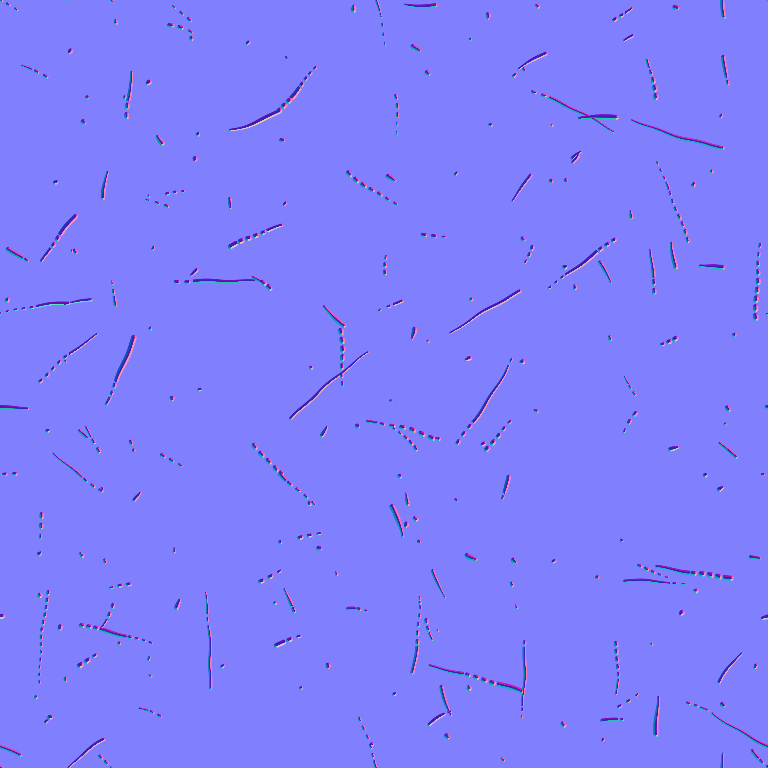
Give the GLSL for this texture map, as a Shadertoy shader.

```glsl
const float LONG_CELLS = 9.0;
const float SHORT_CELLS = 12.0;
const float SPECK_CELLS = 15.0;
const float LONG_DENSITY = 0.82;
const float SHORT_DENSITY = 0.66;
const float SPECK_DENSITY = 0.30;
const float CLUSTERING = 0.30;
const vec2 LONG_HALF = vec2(0.015, 0.068);    // half length ranges
const vec2 SHORT_HALF = vec2(0.001, 0.022);
const vec2 SPECK_HALF = vec2(0.0, 0.002);
const vec2 RIDGE_RADIUS = vec2(0.0021, 0.0037);
const float TAPER = 0.6;
const vec2 DASH_PITCH = vec2(0.0090, 0.0140);
const float SOLID_SHARE = 0.5;                // dashes that join their neighbours
const float BEND = 0.09;
const float WOBBLE = 0.0008;
const vec2 CREST_LEAN = vec2(-0.55, 0.75);    // the crest tips up and left
const vec2 CREST_WIDTH = vec2(0.12, 0.42);
const float UPPER_LEFT_SLOPE = 1.1;
const float UPPER_RIGHT_SLOPE = 0.35;
const float LOWER_SLOPE = 0.35;
const float TILT = 0.92;
const float TAU = 6.2831853;

vec4 hash4(vec2 cell, float seed) {
    vec4 q = fract(vec4(cell.xyx, cell.y + seed) * vec4(0.1031, 0.1030, 0.0973, 0.1099) + seed * 0.137);
    q += dot(q, q.wzxy + 33.33);
    return fract((q.xxyz + q.yzzw) * q.zywx);
}

// Wrapping layered sines that crowd the scratches in some areas
float crowding(vec2 p) {
    vec2 a = p * TAU;
    return 0.6 * sin(a.x * 2.0 + 1.3 * sin(a.y) + 0.7) + 0.4 * sin(a.y * 3.0 - a.x + 2.1);
}

// Offset from the nearest dash of a bent scratch (xy) and its radius (z)
vec3 scratch(vec2 p, float halfLength, vec4 shape, vec4 dash) {
    float angle = shape.x * TAU;
    vec2 along = vec2(cos(angle), sin(angle));
    vec2 across = vec2(-along.y, along.x);
    float s = dot(p, along);
    float v = dot(p, across);

    float t = s / max(halfLength, 0.002);
    v -= (shape.y - 0.5) * 2.0 * BEND * halfLength * (t * t - 0.5);
    v -= WOBBLE * sin(s * 110.0 + shape.z * TAU) * smoothstep(0.0, 0.03, halfLength);

    // Repeat beads along the scratch, some fused into solid runs
    float pitch = mix(DASH_PITCH.x, DASH_PITCH.y, dash.x);
    float last = floor(halfLength / pitch);
    float index = clamp(round(s / pitch), -last, last);
    float run = 0.5 + 0.5 * sin(index * 0.6 + dash.y * TAU);
    float solid = step(1.0 - SOLID_SHARE, mix(dash.z, run, 0.45));
    float dashHalf = min(pitch * mix(0.12, 0.5, solid), halfLength);
    float local = s - index * pitch;
    local -= clamp(local, -dashHalf, dashHalf);

    float radius = mix(RIDGE_RADIUS.x, RIDGE_RADIUS.y, shape.w);
    radius *= mix(1.0, TAPER, smoothstep(-0.4, 1.0, t));
    return vec3(along * local + across * v, radius);
}

// Keep the closest ridge among the surrounding cells of a wrapped grid
void scatter(vec2 p, float cells, float density, vec2 halfRange, float seed, inout vec3 nearest) {
    vec2 home = floor(p * cells);
    for (int y = -1; y <= 1; y++) {
        for (int x = -1; x <= 1; x++) {
            vec2 cell = home + vec2(x, y);
            vec2 id = mod(cell, cells);
            vec4 place = hash4(id, seed);
            if (place.z > density + CLUSTERING * crowding(id / cells)) continue;
            float halfLength = mix(halfRange.x, halfRange.y, pow(place.w, 1.6));
            vec2 center = (cell + place.xy) / cells;
            vec3 ridge = scratch(p - center, halfLength, hash4(id, seed + 3.7), hash4(id, seed + 8.3));
            if (length(ridge.xy) - ridge.z < length(nearest.xy) - nearest.z) nearest = ridge;
        }
    }
}

void mainImage(out vec4 fragColor, in vec2 fragCoord) {
    float pixel = 1.0 / iResolution.y;
    vec2 p = fragCoord * pixel;

    vec3 ridge = vec3(1.0, 1.0, 0.0);
    scatter(p, LONG_CELLS, LONG_DENSITY, LONG_HALF, 1.0, ridge);
    scatter(p, SHORT_CELLS, SHORT_DENSITY, SHORT_HALF, 17.0, ridge);
    scatter(p, SPECK_CELLS, SPECK_DENSITY, SPECK_HALF, 41.0, ridge);

    // Flanks face mostly sideways, except the steep upper left one
    float d = length(ridge.xy);
    vec2 facing = ridge.xy / max(d, 1e-5);
    float upper = mix(UPPER_LEFT_SLOPE, UPPER_RIGHT_SLOPE, smoothstep(-0.4, 0.4, facing.x));
    facing.x += 0.5 * min(facing.y, 0.0) * (1.0 - smoothstep(0.0, 0.4, facing.x));
    facing.y *= facing.y < 0.0 ? LOWER_SLOPE : upper;

    // The narrow crest leans to one side
    float crest = 1.0 - smoothstep(CREST_WIDTH.x, CREST_WIDTH.y, d / max(ridge.z, 1e-5));
    facing = mix(facing, CREST_LEAN, crest);
    facing /= max(length(facing), 0.4);

    float cover = 1.0 - smoothstep(-0.4 * pixel, 0.4 * pixel, d - ridge.z);
    vec2 slope = facing * cover * TILT;

    // Green points down the canvas
    vec3 normal = vec3(slope.x, -slope.y, sqrt(1.0 - dot(slope, slope)));
    fragColor = vec4(normal * 0.5 + 0.5, 1.0);
}
```
